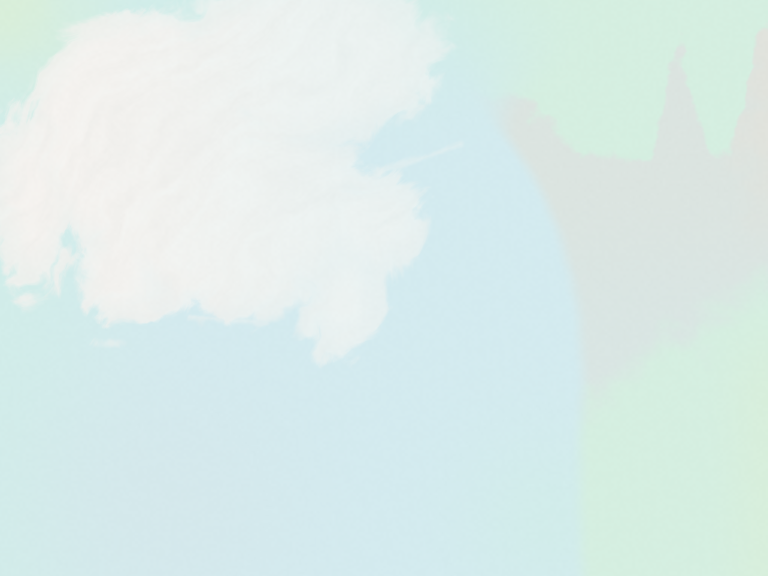
Write a Shadertoy shader that draws this background.

```glsl
const vec3 SKY_BLUE    = vec3(0.829, 0.920, 0.938);
const vec3 SKY_TEAL    = vec3(0.820, 0.928, 0.914);
const vec3 SKY_GREY    = vec3(0.835, 0.908, 0.921);
const vec3 MINT        = vec3(0.835, 0.935, 0.880);
const vec3 LIME        = vec3(0.850, 0.935, 0.855);
const vec3 HAZE        = vec3(0.862, 0.889, 0.878);
const vec3 BLUSH       = vec3(0.895, 0.885, 0.855);
const vec3 CLOUD_COOL  = vec3(0.928, 0.948, 0.942);
const vec3 CLOUD_WARM  = vec3(0.957, 0.947, 0.934);
const float LOBE_BLEND = 0.018;
const float FRAY       = 0.038;
const float EDGE_SOFT  = 0.012;
const float GRAIN      = 0.007;

float hash(vec2 p) {
    return fract(sin(dot(p, vec2(127.1, 311.7))) * 43758.5453);
}

float noise(vec2 p) {
    vec2 i = floor(p), f = fract(p);
    f = f * f * (3.0 - 2.0 * f);
    return mix(mix(hash(i), hash(i + vec2(1, 0)), f.x),
               mix(hash(i + vec2(0, 1)), hash(i + vec2(1, 1)), f.x), f.y);
}

float fbm(vec2 p) {
    float sum = 0.0, amp = 0.5;
    for (int i = 0; i < 5; i++) {
        sum += amp * noise(p);
        p = mat2(1.6, 1.2, -1.2, 1.6) * p + 7.3;
        amp *= 0.5;
    }
    return sum;
}

float smoothUnion(float a, float b) {
    float h = max(LOBE_BLEND - abs(a - b), 0.0) / LOBE_BLEND;
    return min(a, b) - 0.25 * h * h * LOBE_BLEND;
}

float ellipse(vec2 p, vec2 center, vec2 radius) {
    return (length((p - center) / radius) - 1.0) * min(radius.x, radius.y);
}

float stroke(vec2 p, vec2 a, vec2 b, float radius) {
    vec2 d = b - a;
    return length(p - a - d * clamp(dot(p - a, d) / dot(d, d), 0.0, 1.0)) - radius;
}

float cloudShape(vec2 p) {
    float d = ellipse(p, vec2(0.521, 0.896), vec2(0.247, 0.156));
    d = smoothUnion(d, ellipse(p, vec2(0.260, 0.774), vec2(0.217, 0.223)));
    d = smoothUnion(d, ellipse(p, vec2(0.052, 0.670), vec2(0.078, 0.170)));
    d = smoothUnion(d, ellipse(p, vec2(0.399, 0.635), vec2(0.260, 0.182)));
    d = smoothUnion(d, ellipse(p, vec2(0.642, 0.609), vec2(0.099, 0.095)));
    d = smoothUnion(d, ellipse(p, vec2(0.590, 0.479), vec2(0.073, 0.095)));
    return smoothUnion(d, ellipse(p, vec2(0.217, 0.531), vec2(0.087, 0.101)));
}

vec3 background(vec2 p) {
    float wobble = fbm(p * 9.0) - 0.48;
    float detail = fbm(p * vec2(26.0, 34.0) + 4.0) - 0.48;

    // Blue sky, teal towards the left, the top and the lower middle
    float teal = smoothstep(0.35, 0.0, p.x) + smoothstep(0.72, 1.0, p.y);
    teal += 0.8 * exp(-dot(p - vec2(0.95, 0.1), p - vec2(0.95, 0.1)) * 40.0);
    vec3 color = mix(SKY_BLUE, SKY_TEAL, clamp(teal, 0.0, 1.0));
    vec2 g = (p - vec2(0.28, 0.12)) / vec2(0.26, 0.26);
    color = mix(color, SKY_GREY, 0.8 * exp(-dot(g, g)));
    color = mix(color, LIME, smoothstep(0.24, 0.0, length(p - vec2(0.0, 1.0)) + 0.1 * wobble));

    // Mint field beyond the curved rim of the sky
    float lift = max(p.y - 0.42, 0.0);
    float rim = p.x - 1.0 + 1.05 * lift * lift + 0.02 * wobble;
    float beyond = smoothstep(-0.012, 0.025 + 0.35 * smoothstep(0.75, 1.0, p.y), rim);
    vec3 field = mix(MINT, LIME, 0.7 * smoothstep(1.22, 1.34, p.x) * smoothstep(0.5, 0.3, p.y));

    // Grey haze with two plumes, blushing at the right edge
    float plume = (p.x - 1.18) / 0.035;
    float crest = 0.71 + 0.11 * smoothstep(1.06, 0.88, p.x)
                + 0.19 * exp(-plume * plume) + 0.23 * smoothstep(1.26, 1.33, p.x);
    float base = 0.27 + 0.69 * (p.x - 1.0);
    float rough = 0.10 * wobble + 0.09 * detail;
    float haze = smoothstep(-0.012, 0.018, crest - p.y + rough)
               * smoothstep(-0.05, 0.06, p.y - base + rough);
    field = mix(field, mix(HAZE, SKY_GREY, 0.3 * smoothstep(0.7, 0.4, p.y)), 0.9 * haze);
    float blush = smoothstep(1.24, 1.34, p.x + 0.1 * detail) * haze;
    field = mix(field, BLUSH, 0.6 * blush * smoothstep(0.5, 0.8, p.y));
    return mix(color, field, beyond);
}

void mainImage(out vec4 fragColor, in vec2 fragCoord) {
    vec2 p = fragCoord / iResolution.y;
    vec3 color = background(p);

    // Brushed fibres follow a warped flow
    vec2 warp = vec2(fbm(p * 5.0), fbm(p * 5.0 + 19.0)) - 0.48;
    vec2 flow = p + 0.22 * warp;
    float fibre = fbm(vec2(flow.x + flow.y, 3.5 * (flow.y - flow.x)) * 11.0) - 0.48;
    float tuft = fbm(p * 28.0 + 6.0 * warp) - 0.48;

    // Frayed cloud with loose wisps
    float fray = FRAY * (fibre + 1.3 * tuft);
    float cloud = cloudShape(p + 0.05 * warp) + fray;
    float cover = smoothstep(EDGE_SOFT, -EDGE_SOFT, cloud);
    float bend = 0.12 * (p.x - 0.66) * (0.80 - p.x);
    float wisp = stroke(p + vec2(0.0, 4.0 * bend), vec2(0.65, 0.70), vec2(0.80, 0.75), 0.002);
    wisp = min(wisp, stroke(p, vec2(0.33, 0.450), vec2(0.46, 0.440), 0.003));
    wisp = min(wisp, ellipse(p, vec2(0.191, 0.404), vec2(0.022, 0.008)));
    cover = max(cover, 0.6 * smoothstep(0.007, -0.003, wisp + 0.3 * fray));

    // Warm paint on the left, thinner and cooler on the right
    float warmth = smoothstep(0.62, 0.05, p.x + 0.25 * fibre);
    vec3 paint = mix(CLOUD_COOL, CLOUD_WARM, warmth) + 0.025 * fibre;
    float thin = 0.08 * smoothstep(0.35, 0.7, p.x) + 0.18 * max(-fibre, 0.0);
    float body = mix(0.80, 1.0, smoothstep(0.0, -0.06, cloud));
    color = mix(color, paint, cover * body * (1.0 - thin));

    // Paper grain
    color += GRAIN * (noise(p * 190.0) - 0.5);
    fragColor = vec4(clamp(color, 0.0, 1.0), 1.0);
}
```
